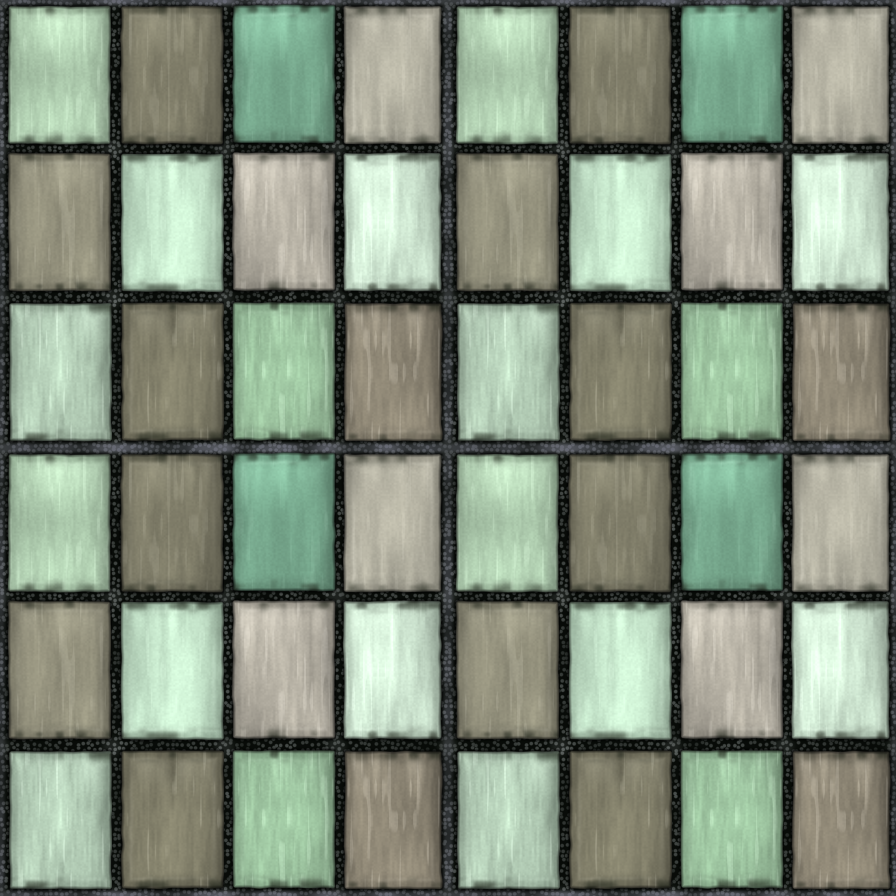
A WebGL 1 fragment shader for this texture:

```glsl
precision highp float;
// Weathered mint and taupe glass mosaic: 2 x 2 blocks of 4 x 3 upright tiles in dark gritty grout.

uniform vec2 u_resolution;

const float BLOCKS = 2.0;                     // block repeats per side
const vec2 TILES = vec2(4.0, 3.0);            // tiles in one block
const vec2 CELL = vec2(1.0, 1.3333);          // cell size, in cell widths
const vec2 TILE_HALF = vec2(0.456, 0.614);    // half size of a tile
const vec2 TILE_CENTER = vec2(0.538, 0.682);
const float CORNER = 0.022;
const float WOBBLE = 0.014;                   // unevenness of tile edges
const float GRIT_CELLS = 84.0;                // grout specks across a block

const vec3 MINT = vec3(0.71, 0.83, 0.71);
const vec3 PALE_MINT = vec3(0.75, 0.87, 0.77);
const vec3 FROST = vec3(0.80, 0.89, 0.81);
const vec3 SAGE = vec3(0.71, 0.81, 0.72);
const vec3 LEAF = vec3(0.61, 0.76, 0.62);
const vec3 TEAL = vec3(0.49, 0.69, 0.58);
const vec3 OLIVE = vec3(0.51, 0.50, 0.42);
const vec3 UMBER = vec3(0.49, 0.48, 0.40);
const vec3 KHAKI = vec3(0.58, 0.57, 0.49);
const vec3 TAUPE = vec3(0.57, 0.54, 0.47);
const vec3 STONE = vec3(0.69, 0.68, 0.62);
const vec3 CLAY = vec3(0.71, 0.69, 0.64);
const vec3 GROUT = vec3(0.03, 0.045, 0.03);
const vec3 GRIT = vec3(0.31, 0.33, 0.32);
const vec3 SEAM = vec3(0.40, 0.41, 0.45);
const vec3 GRIME = vec3(0.12, 0.14, 0.10);

vec2 hash2(vec2 p) {
  vec3 a = fract(p.xyx * vec3(0.1031, 0.1030, 0.0973));
  a += dot(a, a.yzx + 33.33);
  return fract((a.xx + a.yz) * a.zy);
}

// Value noise that wraps after a whole period
float noise(vec2 p, float period) {
  vec2 i = floor(p), f = fract(p);
  f = f * f * (3.0 - 2.0 * f);
  vec2 a = mod(i, period), b = mod(i + 1.0, period);
  return mix(mix(hash2(a).x, hash2(vec2(b.x, a.y)).x, f.x),
             mix(hash2(vec2(a.x, b.y)).x, hash2(b).x, f.x), f.y);
}

// Wrapping cellular noise: distance to the nearest speck
float cellular(vec2 p, float period) {
  vec2 i = floor(p), f = fract(p);
  float nearest = 2.0;
  for (int y = -1; y <= 1; y++) {
    for (int x = -1; x <= 1; x++) {
      vec2 o = vec2(float(x), float(y));
      vec2 speck = o + 0.15 + 0.7 * hash2(mod(i + o, period) + 7.0);
      nearest = min(nearest, length(speck - f));
    }
  }
  return nearest;
}

vec3 pick(float i, vec3 a, vec3 b, vec3 c, vec3 d) {
  return i < 0.5 ? a : i < 1.5 ? b : i < 2.5 ? c : d;
}

vec3 tileColor(vec2 id) {
  vec3 low = pick(id.x, SAGE, UMBER, LEAF, TAUPE);
  vec3 middle = pick(id.x, KHAKI, PALE_MINT, CLAY, FROST);
  vec3 high = pick(id.x, MINT, OLIVE, TEAL, STONE);
  return id.y < 0.5 ? low : id.y < 1.5 ? middle : high;
}

// Streaked, worn glaze; inner is the depth from the tile edge
vec3 glaze(vec2 id, vec2 q, float inner, vec2 halfSize) {
  vec2 seed = id * vec2(19.0, 23.0) + 40.0;
  float wear = id.y < 0.5 ? 1.0 : 0.35 + 0.5 * hash2(id + 3.0).y;
  float cloud = noise(q * vec2(3.0, 2.2) + seed, 256.0);
  float streak = noise(q * vec2(13.0, 2.0) + seed, 256.0);
  float fine = noise(q * vec2(46.0, 7.0) + seed, 256.0);
  float grain = noise(q * 60.0 + seed, 256.0);
  float shade = 0.98 + 0.16 * (cloud - 0.5) + 0.13 * (streak - 0.5)
              + wear * 0.10 * (fine - 0.5) + 0.05 * (grain - 0.5);
  shade *= mix(0.86, 1.03, smoothstep(0.0, 0.17, inner));
  shade *= 1.0 - 0.12 * smoothstep(0.15, 0.46, q.x);
  vec3 col = tileColor(id) * shade;

  // Pale scratches, chalky top and glossy ridge
  float scratch = smoothstep(0.72, 0.9, noise(q * vec2(32.0, 3.5) + seed + 9.0, 256.0));
  float chalk = smoothstep(0.15, 0.55, q.y) * smoothstep(0.03, 0.12, inner) * streak;
  float ridge = exp(-pow((inner - 0.085) / 0.018, 2.0)) * cloud;
  col += 0.08 * wear * scratch + 0.09 * wear * chalk + 0.06 * ridge;

  // Grime along the ends and a dark rim
  float ends = 1.0 - smoothstep(0.0, 0.13, halfSize.y - abs(q.y));
  float smudge = noise(q * vec2(11.0, 14.0) + seed + 5.0, 256.0);
  col = mix(col, GRIME, 0.65 * ends * smoothstep(0.35, 0.95, smudge));
  return col * mix(0.5, 1.0, smoothstep(0.0, 0.03, inner));
}

// Black grout with specks, paler along block seams and crossings
vec3 groutColor(vec2 block, vec2 cellPos, float gap) {
  float patches = noise(block * 22.0, 22.0);
  float speck = 1.0 - smoothstep(0.18, 0.5, cellular(block * GRIT_CELLS, GRIT_CELLS));
  vec2 toCell = abs(fract(cellPos + 0.5) - 0.5) * CELL;
  float crossing = 1.0 - smoothstep(0.03, 0.13, length(toCell));
  vec2 toBlock = abs(fract(block + 0.5) - 0.5);
  vec2 line = 1.0 - smoothstep(vec2(0.003), vec2(0.017), toBlock);
  float seam = max(0.6 * line.x, line.y) * (0.45 + 0.65 * patches);
  vec3 col = mix(GROUT, GRIT, speck * (0.35 + 0.6 * patches) + 0.3 * crossing);
  col *= mix(0.35, 1.0, smoothstep(0.0, 0.03, gap));
  return mix(col, SEAM, seam * (0.75 + 0.25 * speck));
}

void main() {
  vec2 block = fract(gl_FragCoord.xy / u_resolution * BLOCKS);
  vec2 cellPos = block * TILES;
  vec2 id = floor(cellPos);

  // Tile outline; the last column is narrower
  float last = step(2.5, id.x);
  vec2 halfSize = TILE_HALF - vec2(0.022 * last, 0.0);
  vec2 center = TILE_CENTER - vec2(0.03 * last, 0.014 * step(1.5, id.y));
  vec2 q = fract(cellPos) * CELL - center + 0.012 * (hash2(id + 11.0) - 0.5);
  vec2 e = abs(q) - halfSize + CORNER;
  float d = length(max(e, 0.0)) + min(max(e.x, e.y), 0.0) - CORNER;
  d += WOBBLE * (noise(q * 9.0 + id * 13.0 + 30.0, 256.0) - 0.5);

  float soft = max(0.006, 0.8 * BLOCKS * TILES.x / u_resolution.x);
  float cover = 1.0 - smoothstep(-soft, soft, d);
  vec3 col = mix(groutColor(block, cellPos, d), glaze(id, q, max(-d, 0.0), halfSize), cover);
  gl_FragColor = vec4(clamp(col, 0.0, 1.0), 1.0);
}
```
